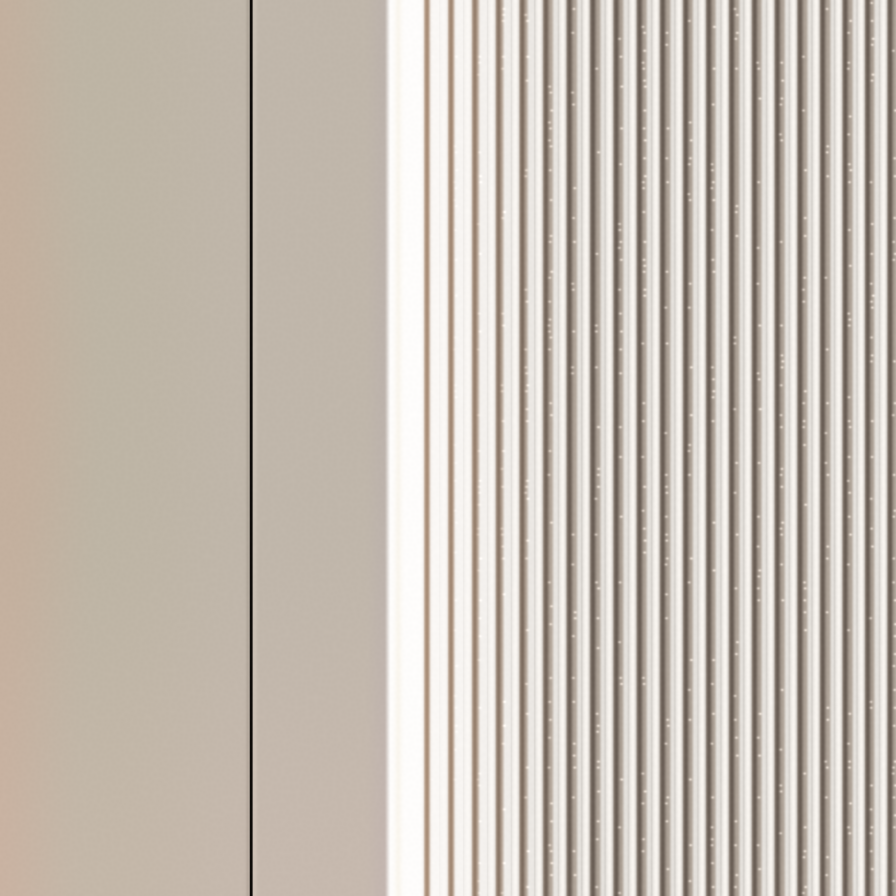
Reproduce this texture procedurally as a WebGL 1 fragment shader.

```glsl
precision highp float;
uniform vec2 u_resolution;

float hash(vec2 cell) {
  return fract(sin(dot(cell, vec2(127.1, 311.7))) * 4375.85);
}

// Soft bell of unit height around a centre
float bell(float x, float centre, float width) {
  float d = (x - centre) / width;
  return exp(-d * d);
}

// Antialiased vertical stripe
float stripe(float x, float centre, float halfWidth, float soft) {
  return 1.0 - smoothstep(halfWidth - soft, halfWidth + soft, abs(x - centre));
}

// Distance to the nearest jittered point
float cellular(vec2 p) {
  vec2 base = floor(p);
  float nearest = 2.0;
  for (int j = -1; j <= 1; j++) {
    for (int i = -1; i <= 1; i++) {
      vec2 cell = base + vec2(float(i), float(j));
      vec2 point = cell + vec2(hash(cell), hash(cell + 41.0));
      nearest = min(nearest, length(p - point));
    }
  }
  return nearest;
}

// Groove index, with the spacing tightening gently to the right
float grooveCoord(float x) {
  float t = (x - 0.4766) / 0.02682;
  return t + 0.00195 * t * t;
}

vec3 smoothPanel(vec2 uv, float pixel) {
  vec3 tan_ = vec3(0.765, 0.690, 0.620);
  vec3 olive = vec3(0.742, 0.708, 0.645);
  vec3 grey = vec3(0.752, 0.715, 0.668);
  float sway = 0.012 * sin(uv.y * 7.0 + 1.0);
  vec3 col = mix(tan_, olive, smoothstep(0.0, 0.11, uv.x + sway));
  col = mix(col, grey, smoothstep(0.1, 0.32, uv.x));
  col += vec3(0.025, 0.010, 0.014) * (1.0 - smoothstep(0.0, 0.45, uv.y));
  col += vec3(-0.012, -0.014, 0.004) * smoothstep(0.405, 0.43, uv.x);

  // Seam with its faint bevels
  col += 0.035 * bell(uv.x, 0.2845, 0.0025);
  col -= 0.06 * bell(uv.x, 0.2765, 0.002);
  float seam = stripe(uv.x, 0.2803, 0.0016, 0.7 * pixel);
  return mix(col, vec3(0.055, 0.045, 0.035), seam);
}

vec3 flutedPanel(vec2 uv) {
  float n = grooveCoord(uv.x);
  float id = floor(n + 0.5);
  float u = n - id;
  float depth = smoothstep(-1.0, 7.0, id);
  float variation = hash(vec2(id, 3.0));

  // Rib face: dim beside the groove, brighter toward its far edge
  vec3 face = mix(vec3(0.985, 0.975, 0.965), vec3(0.895, 0.880, 0.860), depth);
  float across = fract(u + 1.0);
  vec3 col = face + 0.085 * depth * bell(across, 0.72, 0.13);
  col -= 0.055 * depth * bell(across, 0.52, 0.05);

  // Shaded slope, then the dark core
  float slopeEnd = mix(0.12, 0.32, depth) + 0.05 * (variation - 0.5);
  float slope = smoothstep(-0.17, -0.06, u)
              * (1.0 - smoothstep(slopeEnd - 0.10, slopeEnd + 0.08, u));
  vec3 slopeColor = mix(vec3(0.86, 0.79, 0.73), vec3(0.70, 0.655, 0.61), depth);
  col = mix(col, slopeColor, slope);
  float core = bell(u, 0.0, mix(0.11, 0.135, depth));
  vec3 coreColor = mix(vec3(0.66, 0.55, 0.46), vec3(0.40, 0.355, 0.32), depth);
  col = mix(col, coreColor, core * 0.95);

  // Sparse mineral flecks along the slopes
  vec2 fleckCell = vec2(id, floor(uv.y * 150.0));
  float rise = fract(uv.y * 150.0) - 0.5;
  float side = u - 0.12 - 0.12 * hash(fleckCell + 17.0);
  float fleck = exp(-side * side * 180.0 - rise * rise * 18.0);
  col += 0.20 * depth * fleck * step(0.80, hash(fleckCell));

  // Broad white lip before the first groove
  vec3 lip = vec3(0.995, 0.990, 0.985);
  lip -= vec3(0.015, 0.025, 0.050) * bell(uv.x, 0.4445, 0.004);
  float lipEnd = smoothstep(0.468, 0.473, uv.x);
  return mix(lip, col, lipEnd);
}

void main() {
  vec2 uv = gl_FragCoord.xy / u_resolution;
  float pixel = 1.0 / u_resolution.x;
  float edge = smoothstep(0.4285, 0.4365, uv.x);
  vec3 col = mix(smoothPanel(uv, pixel), flutedPanel(uv), edge);

  // Fine plaster grain
  float grain = cellular(uv * 190.0) - 0.45;
  col += grain * mix(0.010, 0.014, smoothstep(0.48, 0.62, uv.x));
  gl_FragColor = vec4(clamp(col, 0.0, 1.0), 1.0);
}
```
